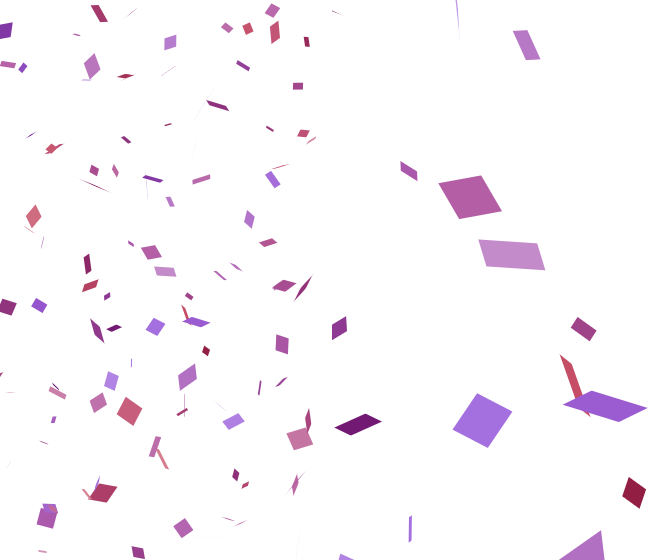
Left: the whole. Right: its middle third, enlarged.
This pattern is drawn by a Shadertoy shader. Its source:

```glsl
// Tumbling square confetti in crimson, magenta and violet scattered over white.

const vec2 GRID = vec2(7.0, 16.0);     // one loosely placed piece per cell
const float JITTER = 1.5;              // scatter, in cells
const float SIDE_MIN = 0.0117;         // side lengths, in canvas heights
const float SIDE_MAX = 0.0415;
const float TAU = 6.2831853;

const vec3 PAPER = vec3(1.0);
const vec3 CRIMSON = vec3(0.77, 0.29, 0.38);
const vec3 MAGENTA = vec3(0.70, 0.35, 0.62);
const vec3 VIOLET = vec3(0.61, 0.38, 0.86);

// Four random values from a cell and a salt
vec4 hash4(vec2 cell, float salt) {
    vec4 p = fract(vec4(cell.xyx, salt) * vec4(0.1031, 0.1030, 0.0973, 0.1099) + salt * 0.137);
    p += dot(p, p.wzxy + 33.33);
    return fract((p.xxyz + p.yzzw) * p.zywx);
}

vec2 rotate(vec2 p, float angle) {
    float c = cos(angle), s = sin(angle);
    return vec2(c * p.x + s * p.y, c * p.y - s * p.x);
}

// Keeps an edge-on cosine away from zero
float safeCos(float angle) {
    float c = cos(angle);
    return (c < 0.0 ? -1.0 : 1.0) * max(abs(c), 0.03);
}

// Part of a pixel covered by a strip, also right for strips thinner than a pixel
float stripCoverage(float x, float halfWidth, float pixel) {
    float low = max(x - 0.5 * pixel, -halfWidth);
    float high = min(x + 0.5 * pixel, halfWidth);
    return clamp((high - low) / pixel, 0.0, 1.0);
}

// Coverage of a square tilted about x, then y, and seen straight from the front
float tiltedSquare(vec2 p, float side, vec2 tilt, float pixel) {
    vec2 c = vec2(safeCos(tilt.x), safeCos(tilt.y));
    float shear = sin(tilt.x) * sin(tilt.y);
    vec2 q = vec2((p.x - shear * p.y / c.x) / c.y, p.y / c.x);
    vec2 slope = vec2(length(vec2(1.0, shear / c.x)) / abs(c.y), 1.0 / abs(c.x));
    vec2 dist = q / slope;
    vec2 halfWidth = 0.5 * side / slope;
    return stripCoverage(dist.x, halfWidth.x, pixel)
         * stripCoverage(dist.y, halfWidth.y, pixel);
}

// Hue runs from crimson to violet; tone from -1 (shadow) to 1 (light)
vec3 confettiColor(float hue, float tone) {
    vec3 base = mix(CRIMSON, MAGENTA, smoothstep(0.0, 0.5, hue));
    base = mix(base, VIOLET, smoothstep(0.5, 1.0, hue));
    vec3 shadow = base * vec3(0.68, 0.28, 0.62);
    vec3 light = mix(base, vec3(1.0), 0.36);
    return tone < 0.0 ? mix(base, shadow, -tone) : mix(base, light, tone);
}

void mainImage(out vec4 fragColor, in vec2 fragCoord) {
    float pixel = 1.0 / iResolution.y;
    vec2 p = fragCoord * pixel;
    vec2 canvas = iResolution.xy * pixel;
    vec3 color = PAPER;

    for (float row = 0.0; row < GRID.y; row++) {
        for (float column = 0.0; column < GRID.x; column++) {
            vec2 cell = vec2(column, row);
            vec4 place = hash4(cell + 1.0, 3.7);
            vec4 look = hash4(cell + 1.0, 8.3);

            vec2 center = (cell + 0.5 + JITTER * (place.xy - 0.5)) / GRID * canvas;
            float side = mix(SIDE_MIN, SIDE_MAX, pow(place.z, 1.5));
            vec2 tilt = TAU * look.xy;
            vec2 local = rotate(p - center, TAU * place.w);
            float coverage = tiltedSquare(local, side, tilt, pixel);

            // Facing decides most of the tone, chance the rest
            float tone = 0.5 * (sin(tilt.x) + sin(tilt.y)) + 0.7 * (fract(look.w * 7.0) - 0.5);
            vec3 paint = confettiColor(look.z, clamp(tone, -1.0, 1.0));
            color = mix(color, paint, coverage);
        }
    }
    fragColor = vec4(color, 1.0);
}
```
